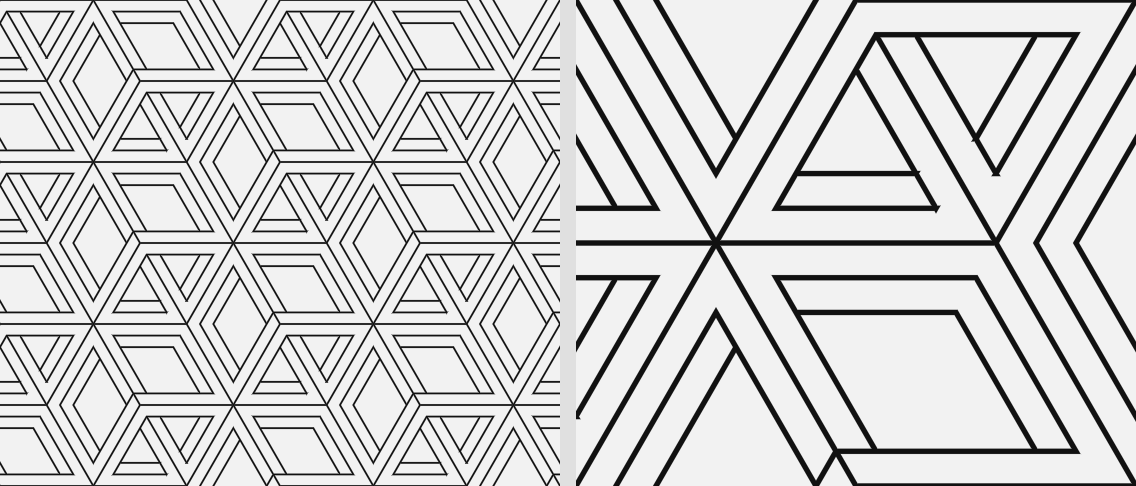
Left: the whole. Right: its middle third, enlarged.
Reproduce this pattern procedurally as a Shadertoy shader.

```glsl
// Thin black line work on pale paper: a tumbling-block tiling of rhombi with
// inset bands. Each point is folded into one of three rhombi, whose sides give
// oblique coordinates (a, b) in band widths; all lines are boxes in that space.

#define REPEATS_X 2.0      // whole repeats across
#define REPEATS_Y 3.0      // whole repeats down
#define BANDS 7.0          // band widths across one rhombus
#define LINE_WIDTH 0.155   // in band widths
#define SOFTNESS 0.7       // edge blur, in output samples
#define ORIGIN_X 1.0       // hub position, in rhombus sides from the left
#define INK vec3(0.065)
#define PAPER vec3(0.948)

// Distance to the line at coord == 0, limited to lo..hi along it.
float segment(float coord, float along, float lo, float hi) {
    return max(abs(coord), max(lo - along, along - hi));
}

// The same line drawn along both axes of the rhombus.
float segmentPair(vec2 q, float at, float lo, float hi) {
    return min(segment(q.x - at, q.y, lo, hi), segment(q.y - at, q.x, lo, hi));
}

// Shared rhombus sides and the first inset next to the near corner.
float outline(vec2 q) {
    vec2 side = min(q, BANDS - q);
    return min(min(side.x, side.y), segmentPair(q, 1.0, 1.0, BANDS - 1.0));
}

// Rhombus with a full inset, a second inset on the far sides and one overrun.
float framedRhombus(vec2 q) {
    float d = outline(q);
    d = min(d, segmentPair(q, BANDS - 1.0, 1.0, BANDS - 1.0));
    d = min(d, segmentPair(q, BANDS - 2.0, 1.0, BANDS - 2.0));
    return min(d, segment(q.x - 1.0, q.y, 0.0, 1.0));
}

// Rhombus cut into two framed triangles by a double band on its short diagonal.
float splitRhombus(vec2 q) {
    float d = outline(q);
    float across = q.x - q.y;
    d = min(d, segmentPair(q, BANDS - 1.0, 1.0, BANDS - 2.0));
    d = min(d, segmentPair(q, BANDS - 2.0, 1.0, BANDS - 3.0));
    d = min(d, segment(across, min(q.x, q.y), 1.0, BANDS));
    return min(d, segment(abs(across) - 1.0, min(q.x, q.y), 1.0, BANDS - 2.0));
}

// Distance to the nearest line, in band widths; uv runs 0..1 over the canvas.
float lineDistance(vec2 uv) {
    float row = (1.0 - uv.y) * 2.0 * REPEATS_Y;
    float column = uv.x * 3.0 * REPEATS_X - ORIGIN_X;
    vec2 oblique = vec2(column - 0.5 * row, row);
    vec2 cell = floor(oblique);
    vec2 f = oblique - cell;
    float k = fract(f.x + f.y);
    bool farHalf = f.x + f.y >= 1.0;

    // Cells come in three kinds; two of them are halved and re-paired.
    float kind = mod(cell.x - cell.y + 0.5, 3.0);
    if (kind < 1.0) return framedRhombus(BANDS * vec2(1.0 - f.y, f.x));
    bool upright = (kind < 2.0) != farHalf;
    if (upright) return framedRhombus(BANDS * vec2(1.0 - k, 1.0 - f.x));
    return splitRhombus(BANDS * vec2(k, f.y));
}

void mainImage(out vec4 fragColor, in vec2 fragCoord) {
    vec2 uv = fragCoord / iResolution.xy;
    float sampleSize = 2.0 * REPEATS_Y * BANDS / iResolution.y;
    float blur = SOFTNESS * sampleSize;
    float d = lineDistance(uv) - 0.5 * LINE_WIDTH;
    float paper = smoothstep(-blur, blur, d);
    fragColor = vec4(mix(INK, PAPER, paper), 1.0);
}
```
